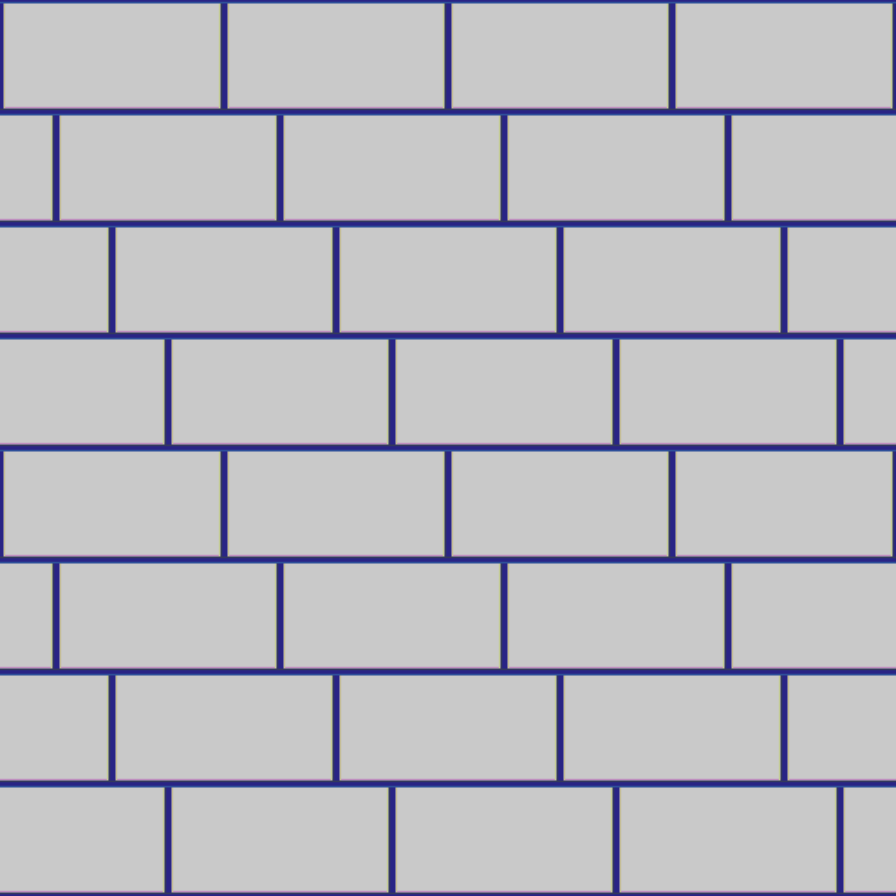
Write a WebGL 1 fragment shader that draws this pattern.

```glsl
precision highp float;
// Pale grey running-bond bricks, four across and eight down, each row stepped
// a quarter brick from the next. Navy joints carry thin coloured fringes, all
// drawn as soft bands over the signed distance to the nearest joint.

uniform vec2 u_resolution;

// Coverage of the band lo..hi at distance d, softened over one pixel.
float band(float d, float lo, float hi, float pixel) {
  float below = clamp((d - lo) / pixel + 0.5, 0.0, 1.0);
  float above = clamp((hi - d) / pixel + 0.5, 0.0, 1.0);
  return below * above;
}

// Signed distance, in cells, to the nearest whole number.
float toJoint(float x) {
  return fract(x + 0.5) - 0.5;
}

void main() {
  vec2 uv = gl_FragCoord.xy / u_resolution;
  vec2 cell = uv * vec2(4.0, 8.0);
  float rowFromTop = 7.0 - floor(cell.y);
  cell.x -= 0.25 * rowFromTop;

  // Distances are in 1/512 of the canvas.
  float dx = toJoint(cell.x) * 128.0;
  float dy = toJoint(cell.y) * 64.0;
  vec2 pixel = 512.0 / u_resolution;

  vec3 navy = vec3(0.16, 0.14, 0.52);
  vec3 slate = vec3(0.20, 0.22, 0.37);
  vec3 color = vec3(0.79);

  // Fringes on the brick edges: pink below, yellow at the sides.
  color = mix(color, vec3(0.75, 0.56, 0.75), band(dy, 2.0, 3.0, pixel.y));
  color = mix(color, vec3(0.77, 0.80, 0.59), band(dx, -3.0, -2.0, pixel.x));
  color = mix(color, vec3(0.77, 0.74, 0.59), band(dx, 2.0, 3.0, pixel.x));

  // Upright joints, slate along the left side.
  vec3 upright = mix(navy, slate, band(dx, -3.0, -1.0, pixel.x));
  color = mix(color, upright, band(dx, -2.0, 2.0, pixel.x));

  // Level joints, slate along the top and bright blue along the bottom.
  vec3 level = mix(navy, slate, band(dy, 1.0, 3.0, pixel.y));
  level = mix(level, vec3(0.18, 0.31, 0.60), band(dy, -3.0, -1.0, pixel.y));
  color = mix(color, level, band(dy, -2.0, 2.0, pixel.y));

  gl_FragColor = vec4(color, 1.0);
}
```
